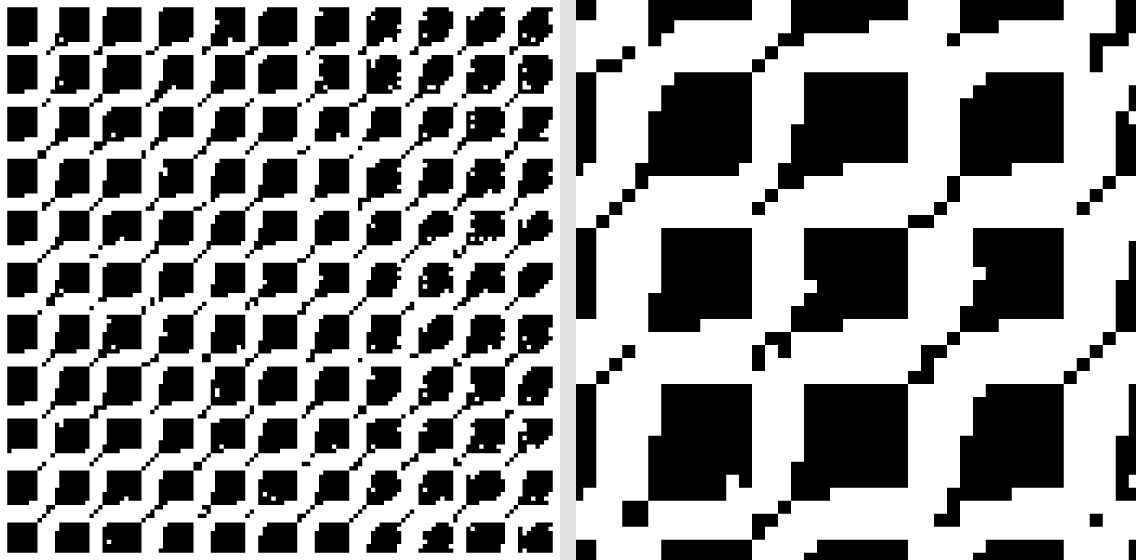
Left: the whole. Right: its middle third, enlarged.
This pattern is drawn by a Shadertoy shader. Its source:

```glsl
const float GRID = 129.36;    // cells across the canvas
const float MARGIN = 1.68;    // white border, in cells
const float EXTENT = 126.0;   // cells inside the border
const float PERIOD = 11.9;    // cells between squares
const float CORE = 7.0;       // smallest square side, in cells
const int SAMPLES = 4;        // supersampling per axis

float hash(vec2 p, float seed) {
    vec3 q = fract(vec3(p.xyx + seed * 7.31) * vec3(0.1031, 0.1030, 0.0973));
    q += dot(q, q.yzx + 33.33);
    return fract((q.x + q.y) * q.z);
}

// Diagonal staircase running down and left from a square
bool tail(vec2 local, vec2 size, vec2 cell) {
    vec2 past = local - size;
    if (min(past.x, past.y) < 0.0) return false;
    float offset = abs(past.x - past.y);
    float chance = offset < 0.5 ? 0.85 : (offset < 1.5 ? 0.18 : 0.0);
    return hash(cell, 1.0) < chance;
}

// Partial extra row and column that lean towards the tail
bool fringe(vec2 local, vec2 size, vec2 tile) {
    float columnStart = floor(1.0 + 6.0 * hash(tile, 2.0));
    float rowStart = floor(1.0 + 6.0 * hash(tile, 3.0));
    bool column = local.x == size.x && local.y >= columnStart && local.y <= size.y;
    bool row = local.y == size.y && local.x >= rowStart && local.x <= size.x;
    return column || row;
}

// Corner bites and chipped borders, stronger in worn tiles
bool worn(vec2 local, vec2 size, vec2 tile, vec2 cell, float wear) {
    vec2 far = size - 1.0 - local;
    float lowerBite = floor(hash(tile, 4.0) * 3.6 * wear);
    float upperBite = floor(hash(tile, 5.0) * (1.5 + 2.0 * wear));
    bool bitten = local.x + far.y < lowerBite || far.x + local.y < upperBite;
    bool border = min(far.x, far.y) < 0.5 || (local.x < 0.5 && wear > 0.4);
    return bitten || (border && hash(cell, 6.0) < mix(0.03, 0.2, wear));
}

float ink(vec2 position) {
    vec2 cell = floor(position);
    if (min(cell.x, cell.y) < 0.0 || max(cell.x, cell.y) >= EXTENT) return 0.0;

    // Tiles are anchored at the upper right corner of each square
    vec2 tile = vec2(floor((cell.x - CORE) / PERIOD) + 1.0,
                     ceil((cell.y + 1.0) / PERIOD) - 1.0);
    float right = ceil(tile.x * PERIOD) + CORE;
    float top = floor(tile.y * PERIOD);
    vec2 local = vec2(right - 1.0 - cell.x, cell.y - top);

    // Square sides vary by whole column and row
    vec2 size = CORE + vec2(step(0.55, hash(vec2(tile.x, 3.0), 7.0)),
                            step(0.55, hash(vec2(5.0, tile.y), 8.0)));
    float wear = smoothstep(0.5, 0.85, cell.x / EXTENT);

    bool inside = local.x < size.x && local.y < size.y;
    bool filled = inside ? tile.x < 0.5 || !worn(local, size, tile, cell, wear)
                         : fringe(local, size, tile) || tail(local, size, cell);
    return filled ? 1.0 : 0.0;
}

void mainImage(out vec4 fragColor, in vec2 fragCoord) {
    float coverage = 0.0;
    for (int y = 0; y < SAMPLES; y++) {
        for (int x = 0; x < SAMPLES; x++) {
            vec2 shift = (vec2(x, y) + 0.5) / float(SAMPLES) - 0.5;
            vec2 uv = (fragCoord + shift) / iResolution.xy;
            uv.y = 1.0 - uv.y;
            coverage += ink(uv * GRID - MARGIN);
        }
    }
    coverage /= float(SAMPLES * SAMPLES);

    vec3 paper = vec3(1.0);
    vec3 black = vec3(0.0);
    fragColor = vec4(mix(paper, black, coverage), 1.0);
}
```
